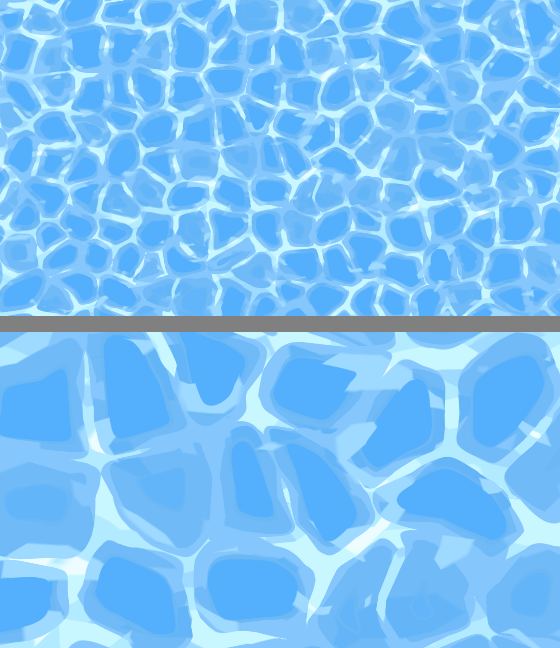
Top, the full canvas; bottom, a detail of the centre.
Give the GLSL for this texture, as a Shadertoy shader.

```glsl
float hash(vec2 p) {
    return fract(sin(dot(p, vec2(127.1, 311.7))) * 43758.55);
}

vec2 cellPoint(vec2 cell) {
    return 0.5 + 0.75 * (vec2(hash(cell), hash(cell + 57.3)) - 0.5);
}

// Noise interpolated over triangles, so its contours are straight facets
float facetNoise(vec2 p) {
    p = mat2(0.8, 0.6, -0.6, 0.8) * p;
    vec2 i = floor(p), f = fract(p);
    float a = hash(i), d = hash(i + 1.0);
    float b = hash(i + vec2(1, 0)), c = hash(i + vec2(0, 1));
    return f.x > f.y ? a + (b - a) * f.x + (d - b) * f.y
                     : a + (c - a) * f.y + (d - c) * f.x;
}

// x: rounded distance to the cell border, y: random value of the cell
vec2 rippleCells(vec2 p) {
    vec2 base = floor(p), nearest = vec2(0), toNearest = vec2(0);
    float best = 9.0;
    for (int y = -1; y <= 1; y++)
    for (int x = -1; x <= 1; x++) {
        vec2 cell = base + vec2(x, y);
        vec2 r = cell + cellPoint(cell) - p;
        if (dot(r, r) < best) {
            best = dot(r, r);
            nearest = cell;
            toNearest = r;
        }
    }
    float sum = 0.0;
    for (int y = -2; y <= 2; y++)
    for (int x = -2; x <= 2; x++) {
        if (x == 0 && y == 0) continue;
        vec2 cell = nearest + vec2(x, y);
        vec2 r = cell + cellPoint(cell) - p;
        float border = dot(0.5 * (toNearest + r), normalize(r - toNearest));
        sum += exp(-20.0 * border);
    }
    return vec2(-log(sum) / 20.0, hash(nearest + 19.7));
}

void mainImage(out vec4 fragColor, in vec2 fragCoord) {
    vec2 p = fragCoord / iResolution.y * 9.0 + 20.0;
    float aa = 5.5 / iResolution.y;

    // Bent cells
    vec2 bend = vec2(facetNoise(p * 1.3), facetNoise(p * 1.3 + 41.0)) - 0.5;
    vec2 cell = rippleCells(p + 0.35 * bend);
    float d = cell.x;
    float breaks = facetNoise(p * 1.9 + 7.0);
    float fine = facetNoise(p * 2.6 + 83.0);
    float chips = facetNoise(p * 3.1 + 131.0);
    float shards = facetNoise(p * 2.2 + 211.0);

    // Water between the ripples, broken into patches
    vec3 color = vec3(0.44, 0.73, 0.97);
    float halo = max(0.2 * fine - 0.01 - d, 0.3 * (shards - 0.72));
    color = mix(color, vec3(0.52, 0.78, 0.99), smoothstep(-aa, aa, halo));
    float dull = min(0.3 * (0.3 - shards), d - 0.05);
    color = mix(color, vec3(0.39, 0.71, 0.97), smoothstep(-aa, aa, dull));

    // Deep cell centres with a dull rim, some cells almost empty
    float filled = step(0.32, cell.y);
    float core = d - 0.15 - 0.07 * breaks - 0.12 * (1.0 - filled);
    vec3 deep = mix(vec3(0.39, 0.71, 0.98), vec3(0.33, 0.69, 0.99), filled);
    color = mix(color, vec3(0.42, 0.72, 0.96), smoothstep(-aa, aa, core + 0.05 * chips));
    color = mix(color, deep, smoothstep(-aa, aa, core));

    // Loose pale flecks
    float flecks = min(0.25 * (chips - 0.78), 0.2 - d);
    color = mix(color, vec3(0.62, 0.85, 1.0), smoothstep(-aa, aa, flecks));

    // Broken bright lines, tapering where the width falls to nothing
    float width = min(0.3 * (breaks - 0.37), 0.062) + 0.03 * (fine - 0.5);
    float line = width - d;
    vec3 glow = mix(vec3(0.62, 0.85, 1.0), vec3(0.70, 0.92, 1.0),
                    smoothstep(-aa, aa, 0.3 * (chips - 0.38)));
    glow = mix(glow, vec3(0.79, 0.97, 1.0), smoothstep(-aa, aa, 0.3 * (fine - 0.53)));
    glow = mix(glow, vec3(0.93, 0.99, 1.0), smoothstep(-aa, aa, 0.3 * (chips - 0.85)));
    color = mix(color, glow, smoothstep(-aa, aa, line));

    fragColor = vec4(color, 1.0);
}
```
